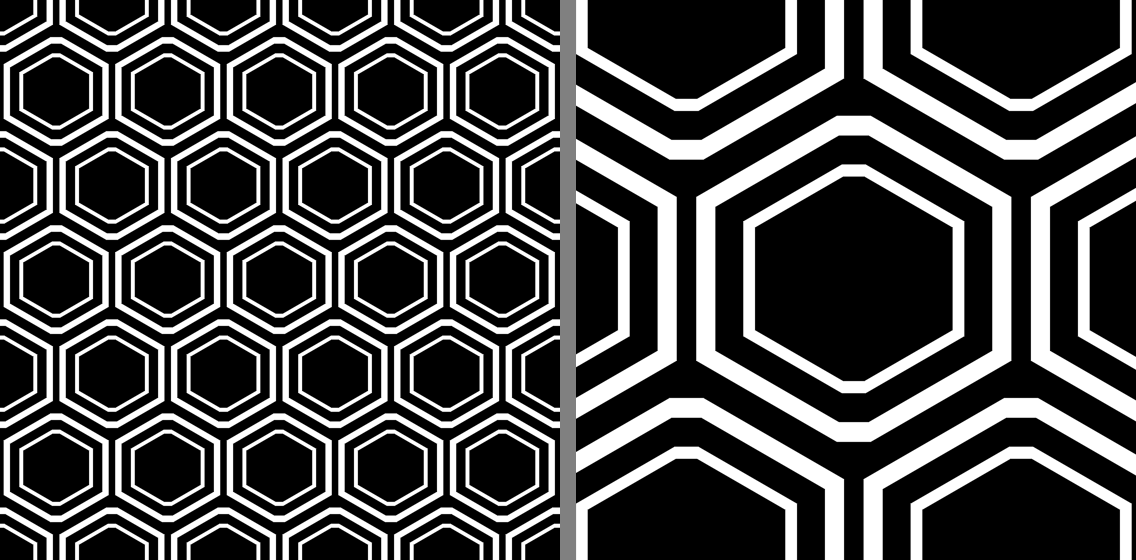
Left, the full canvas; right, a detail of the centre.
Reproduce this pattern procedurally as a three.js fragment shader.

```glsl
// Honeycomb of white double outlines on black: each cell holds a thick outer
// hexagon and a thin inner one. Two interleaved rectangular grids give the
// staggered rows; a hexagonal norm with blunted tips gives the rings.

varying vec2 vUv;

const vec3 BACKGROUND = vec3(0.0);
const vec3 LINE_COLOUR = vec3(1.0);

const vec2 PITCH = vec2(0.1992, 0.1680);        // column and row spacing
const vec2 CELL_CENTRE = vec2(0.4987, 0.5007);  // centre of the middle cell

// Ring limits (inner, outer), measured from the centre to the upright sides
const vec2 OUTER_RING = vec2(0.0824, 0.0938);
const vec2 INNER_RING = vec2(0.0588, 0.0658);

const float SLANT_REACH = 0.95;  // slanted sides relative to upright sides
const float TIP_REACH = 1.035;   // blunted top and bottom tips

// Size of the pointy-topped hexagon whose outline passes through p
float hexRadius(vec2 p) {
  p = abs(p);
  float slant = dot(p, vec2(0.5, 0.8660)) / SLANT_REACH;
  return max(max(p.x, slant), p.y / TIP_REACH);
}

// Offset from the nearest centre of a rectangular grid
vec2 gridOffset(vec2 p, vec2 size) {
  return (fract(p / size + 0.5) - 0.5) * size;
}

// Smooth coverage of the band between two radii
float ring(float radius, vec2 limits, float blur) {
  float halfWidth = 0.5 * (limits.y - limits.x);
  float edge = abs(radius - 0.5 * (limits.x + limits.y)) - halfWidth;
  return 1.0 - smoothstep(-blur, blur, edge);
}

void main() {
  // Even rows and staggered odd rows
  vec2 p = vUv - CELL_CENTRE;
  vec2 gridSize = PITCH * vec2(1.0, 2.0);
  float evenRows = hexRadius(gridOffset(p, gridSize));
  float oddRows = hexRadius(gridOffset(p - 0.5 * gridSize, gridSize));
  float radius = min(evenRows, oddRows);

  // Double outline
  float blur = 0.75 * max(fwidth(vUv.x), fwidth(vUv.y));
  float line = max(ring(radius, OUTER_RING, blur), ring(radius, INNER_RING, blur));

  gl_FragColor = vec4(mix(BACKGROUND, LINE_COLOUR, line), 1.0);
}
```
